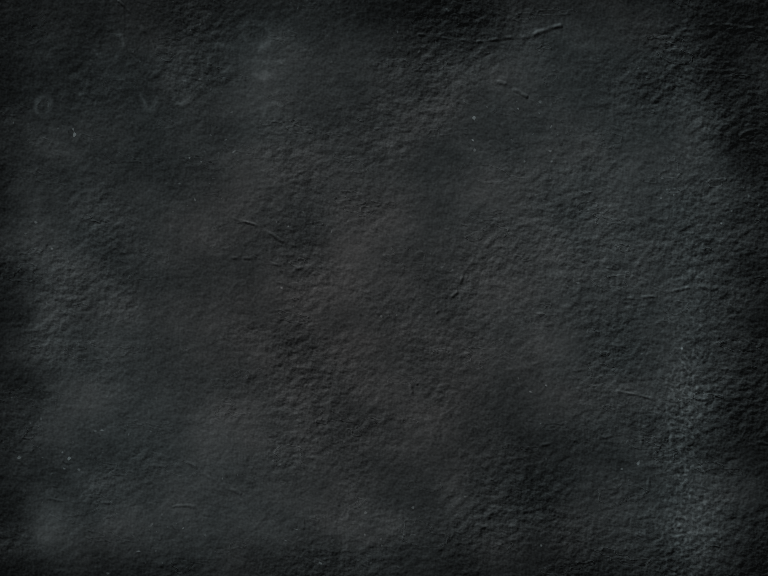
Give the GLSL for this texture, as a Shadertoy shader.

```glsl
// Dark, weathered plaster wall with cloudy stains, rough relief, creases and pale flecks.

vec2 hash2(vec2 p) {
    vec3 q = fract(p.xyx * vec3(0.1031, 0.1030, 0.0973));
    q += dot(q, q.yzx + 33.33);
    return fract((q.xx + q.yz) * q.zy);
}

float corner(vec2 cell, vec2 offset, vec2 f) {
    return dot(hash2(cell + offset) * 2.0 - 1.0, f - offset);
}

float gradientNoise(vec2 p) {
    vec2 i = floor(p), f = p - i;
    vec2 u = f * f * f * (f * (f * 6.0 - 15.0) + 10.0);
    return mix(mix(corner(i, vec2(0, 0), f), corner(i, vec2(1, 0), f), u.x),
               mix(corner(i, vec2(0, 1), f), corner(i, vec2(1, 1), f), u.x), u.y);
}

float fbm(vec2 p) {
    float sum = 0.0, amp = 0.5;
    for (int i = 0; i < 4; i++) {
        sum += amp * gradientNoise(p);
        p = mat2(1.6, 1.2, -1.2, 1.6) * p + 17.3;
        amp *= 0.5;
    }
    return sum;
}

float segment(vec2 p, vec2 a, vec2 dir, float len) {
    vec2 d = p - a;
    return length(d - dir * clamp(dot(d, dir), 0.0, len));
}

// Raised, broken creases left by the trowel
float creases(vec2 p) {
    vec2 bent = p + 0.014 * vec2(gradientNoise(p * 19.0), gradientNoise(p * 17.0 + 40.0));
    float sum = 0.0;
    for (int i = 0; i < 22; i++) {
        float k = float(i);
        vec2 r = hash2(vec2(k, 7.0)), s = hash2(vec2(k, 23.0));
        float angle = (s.x - 0.5) * (k < 15.0 ? 0.9 : 3.0);
        float d = segment(bent, r * vec2(1.35, 1.0), vec2(cos(angle), sin(angle)), 0.03 + 0.15 * s.y);
        sum += (1.0 - smoothstep(0.0, 0.005, d)) * (0.4 + 0.6 * r.y);
    }
    return sum * smoothstep(-0.15, 0.25, gradientNoise(p * 45.0));
}

float height(vec2 p, float rough) {
    float pits = fbm(p * vec2(62.0, 76.0));
    float ledges = fbm(p * vec2(9.0, 24.0) + 5.0);
    float lip = (1.0 - smoothstep(0.0, 0.012, abs(ledges - 0.17))) * 0.16;
    return rough * (pits + lip) + 0.6 * creases(p);
}

// Faint circular stains in the upper left
float ringStains(vec2 p) {
    float sum = 0.0;
    vec2 q = p + 0.016 * gradientNoise(p * 30.0);
    for (int i = 0; i < 12; i++) {
        vec2 r = hash2(vec2(float(i), 61.0));
        vec2 center = vec2(0.06 + 0.42 * r.x, 0.8 + 0.15 * r.y);
        float d = abs(length(q - center) - 0.012 - 0.014 * r.y);
        sum += exp(-d * d * 50000.0);
    }
    return sum * smoothstep(-0.2, 0.35, gradientNoise(p * 36.0 + 9.0));
}

void mainImage(out vec4 fragColor, in vec2 fragCoord) {
    vec2 uv = fragCoord / iResolution.xy;
    vec2 p = uv * vec2(1.3333, 1.0);

    // Broad and medium stains
    float cloud = fbm(p * 2.6 + 3.0);
    float patches = fbm(p * vec2(6.0, 7.5) + 31.0);
    float tone = 0.158 + 0.12 * cloud + 0.13 * patches;
    tone += 0.05 * fbm(p * vec2(17.0, 21.0) + 8.0);
    tone += 0.024 * exp(-dot(p - vec2(0.45, 0.4), p - vec2(0.45, 0.4)) * 4.0);

    // Rubbed, grainy band near the right side
    float bandX = p.x - 1.2 - 0.12 * cloud;
    float band = exp(-bandX * bandX * 260.0) * (1.0 - 0.5 * smoothstep(0.3, 0.6, uv.y));
    float speckle = smoothstep(-0.1, 0.4, gradientNoise(p * 150.0));
    tone += band * (0.02 + 0.085 * speckle);

    // Uneven dark borders
    vec2 edge = min(uv, 1.0 - uv) + 0.16 * vec2(patches, cloud);
    tone *= mix(0.55, 1.0, smoothstep(-0.02, 0.11, edge.x));
    tone *= mix(0.62, 1.0, smoothstep(-0.02, 0.1, edge.y));

    // Relief lit from the upper left, rougher in places
    float wear = smoothstep(-0.12, 0.24, fbm(p * 4.5 + 12.0) + 0.15 * (p.x - 0.6));
    float rough = mix(0.5, 1.25, wear) + 0.4 * band;
    float relief = height(p, rough) - height(p + vec2(-0.0018, 0.0026), rough);
    tone += 0.28 * clamp(relief, -0.4, 0.7);

    // Ring stains, chipped flecks with dark pits, and fine grain
    tone += 0.06 * ringStains(p);
    float chipNoise = gradientNoise(p * 105.0 + 50.0);
    float chipArea = smoothstep(0.0, 0.2, fbm(p * 7.0 + 71.0));
    tone += chipArea * (0.17 * smoothstep(0.36, 0.56, chipNoise) - 0.05 * smoothstep(0.3, 0.55, -chipNoise));
    tone += 0.042 * gradientNoise(p * 215.0);

    // Cool slate, turning warmer toward the middle
    float warmth = exp(-dot(p - vec2(0.62, 0.45), p - vec2(0.62, 0.45)) * 6.0);
    vec3 tint = mix(vec3(0.91, 1.02, 1.04), vec3(1.0, 1.0, 1.0), clamp(0.85 * warmth + patches, 0.0, 1.0));
    fragColor = vec4(max(tone, 0.035) * tint, 1.0);
}
```
